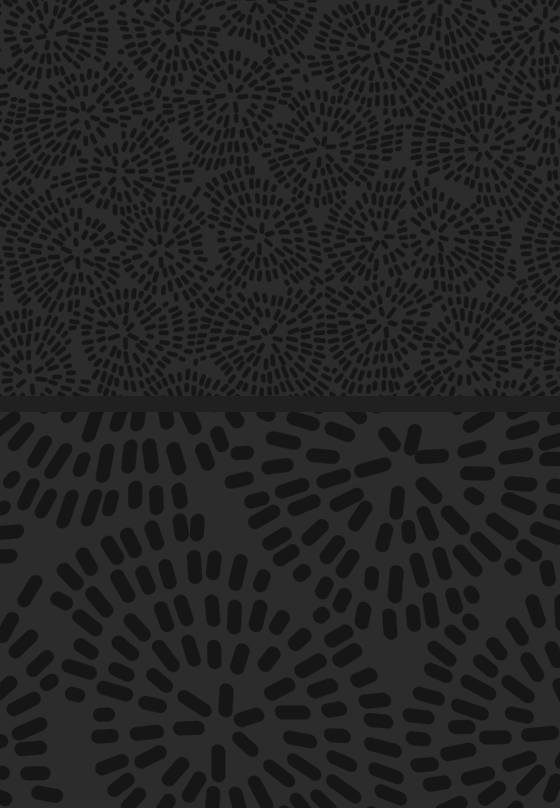
Top, the full canvas; bottom, a detail of the centre.
Reproduce this pattern procedurally as a Shadertoy shader.

```glsl
// Dark field of short rounded dashes radiating in bursts from scattered centres.

const float TAU = 6.2831853;
const float CELL = 0.26;         // mean spacing of burst centres
const float RING = 0.0358;       // radial pitch of the dashes
const float PITCH = 0.0182;      // sideways pitch of the dashes
const float RADIUS = 0.0059;     // half the stroke width

vec3 hash3(vec3 p) {
    p = fract(p * vec3(0.1031, 0.1030, 0.0973));
    p += dot(p, p.yxz + 33.33);
    return fract((p.xxy + p.yxx) * p.zyx);
}

vec2 burstCentre(vec2 id) {
    return CELL * (id + 0.5 + 0.8 * (hash3(vec3(id + 40.0, 7.0)).xy - 0.5));
}

// Grid id of the burst whose centre is closest to p
vec2 nearestBurst(vec2 p) {
    vec2 home = floor(p / CELL), best = home;
    float closest = 1e3;
    for (int y = -2; y <= 2; y++)
    for (int x = -2; x <= 2; x++) {
        vec2 id = home + vec2(x, y);
        float d = distance(p, burstCentre(id));
        if (d < closest) { closest = d; best = id; }
    }
    return best;
}

// How far a ray from the centre may run before it meets another burst
float rayLimit(vec2 id, vec2 centre, vec2 dir) {
    float limit = 1e3;
    for (int y = -2; y <= 2; y++)
    for (int x = -2; x <= 2; x++) {
        if (x == 0 && y == 0) continue;
        vec2 toOther = burstCentre(id + vec2(x, y)) - centre;
        float gap = length(toOther), along = dot(dir, toOther);
        if (along > 0.0)
            limit = min(limit, (0.5 * gap - RADIUS - 0.0015) * gap / along);
    }
    return limit;
}

// Wavy shift that keeps the rings from reading as circles
float ringShift(float angle, float phase) {
    return RING * (0.27 + 0.15 * sin(5.0 * angle + phase) + 0.1 * sin(9.0 * angle - 2.0 * phase));
}

float segmentDistance(vec2 p, vec2 a, vec2 b) {
    vec2 ab = b - a;
    return length(p - a - ab * clamp(dot(p - a, ab) / dot(ab, ab), 0.0, 1.0));
}

float dashDistance(vec2 p) {
    vec2 id = nearestBurst(p);
    vec2 centre = burstCentre(id);
    vec2 q = p - centre;
    float phase = TAU * hash3(vec3(id + 40.0, 3.0)).x;
    float angle = atan(q.y, q.x);
    float ring0 = floor((length(q) - ringShift(angle, phase)) / RING);
    float d = 1.0;

    for (int i = -1; i <= 1; i++) {
        float ring = ring0 + float(i);
        if (ring < 0.0) continue;
        float count = floor(TAU * (ring + 0.55) * RING / PITCH);
        float twist = hash3(vec3(id + 40.0, ring + 11.0)).y;
        float slot0 = floor(angle / TAU * count - twist);

        for (int j = -1; j <= 1; j++) {
            float slot = mod(slot0 + float(j), count);
            vec3 rnd = hash3(vec3(id.x * 17.0 + id.y * 5.0 + 200.0, ring + 1.0, slot + 1.0));
            float a = (slot + twist + 0.5 + 0.28 * (rnd.x - 0.5)) * TAU / count;
            vec2 dir = vec2(cos(a), sin(a));

            // Random ends, trimmed where the neighbouring burst begins
            float start = ring * RING + ringShift(a, phase);
            float inner = start + RING * (0.22 + 0.16 * rnd.y * rnd.y);
            float outer = start + RING * (0.80 - 0.24 * rnd.z * rnd.z);
            outer = min(outer, rayLimit(id, centre, dir));
            if (outer - inner < 0.0035) continue;

            // Slight random tilt about the middle of the dash
            float tilt = 0.25 * (fract(rnd.x * 7.0 + rnd.y * 5.0) - 0.5);
            vec2 lean = dir + tilt * vec2(-dir.y, dir.x);
            vec2 middle = dir * 0.5 * (inner + outer);
            vec2 halfDash = 0.5 * (outer - inner) * normalize(lean);
            d = min(d, segmentDistance(q, middle - halfDash, middle + halfDash));
        }
    }
    return d - RADIUS;
}

void mainImage(out vec4 fragColor, in vec2 fragCoord) {
    vec2 p = fragCoord / iResolution.y;
    p += 0.008 * sin(14.0 * p.yx + vec2(0.5, 2.0));   // gentle warp of the layout

    float pixel = 1.3 / iResolution.y;
    float ink = clamp(0.5 - dashDistance(p) / pixel, 0.0, 1.0);

    vec3 charcoal = vec3(0.173), nearBlack = vec3(0.086);
    fragColor = vec4(mix(charcoal, nearBlack, ink), 1.0);
}
```
